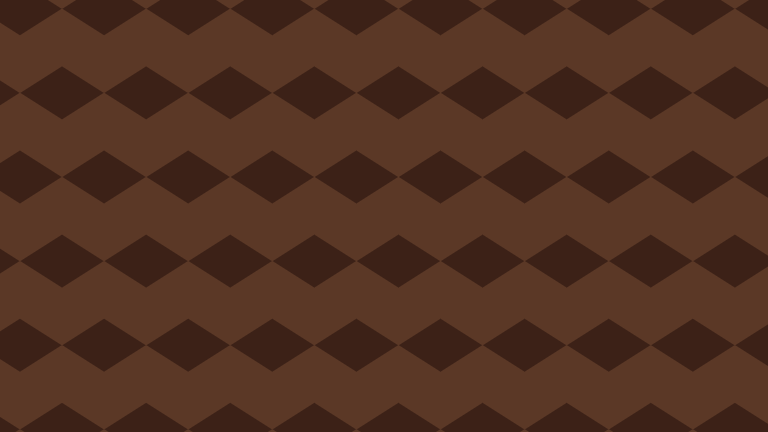
Give the GLSL for this pattern, as a Shadertoy shader.

```glsl
// Staggered rows of dark brown diamonds on a lighter brown ground
#define PITCH 0.1947
#define HALF_SIZE vec2(0.0965, 0.0614)
#define ANCHOR vec2(-0.0639, 0.0903)
#define GROUND_COLOR vec3(0.357, 0.220, 0.149)
#define DIAMOND_COLOR vec3(0.235, 0.130, 0.090)

// Signed distance to a diamond with the given half width and half height
float diamondDistance(vec2 p, vec2 halfSize) {
    vec2 q = abs(p) / halfSize;
    return (q.x + q.y - 1.0) * halfSize.x * halfSize.y / length(halfSize);
}

// Position inside a square cell, with every other row moved by half a cell
vec2 staggeredCell(vec2 p) {
    vec2 grid = p / PITCH;
    float row = floor(grid.y + 0.5);
    grid.x += 0.5 * mod(row, 2.0);
    return (fract(grid + 0.5) - 0.5) * PITCH;
}

void mainImage(out vec4 fragColor, in vec2 fragCoord) {
    // Centred coordinates in units of the canvas height
    vec2 uv = (fragCoord - 0.5 * iResolution.xy) / iResolution.y;
    float pixel = 1.0 / iResolution.y;

    float dist = diamondDistance(staggeredCell(uv - ANCHOR), HALF_SIZE);
    float coverage = clamp(0.5 - dist / pixel, 0.0, 1.0);

    fragColor = vec4(mix(GROUND_COLOR, DIAMOND_COLOR, coverage), 1.0);
}
```
